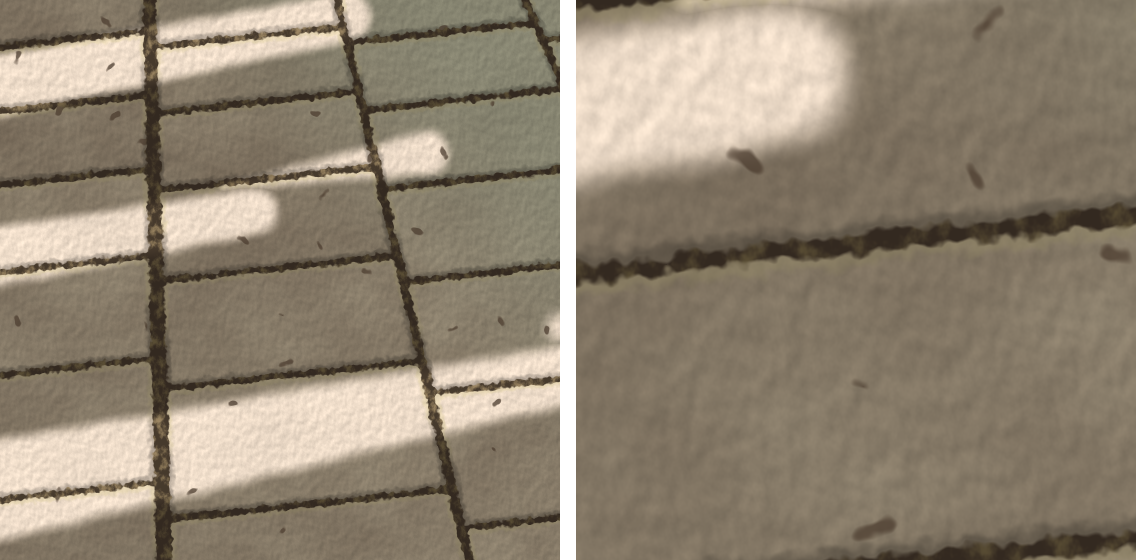
Left: the whole. Right: its middle third, enlarged.
A WebGL 2 fragment shader for this texture:

```glsl
#version 300 es
precision highp float;
// Weathered paving bricks in perspective, crossed by soft slanting bands of sunlight.
uniform vec2 u_resolution;
out vec4 fragColor;

const vec3 SHADE_DARK = vec3(0.46, 0.41, 0.345);
const vec3 SHADE_LIGHT = vec3(0.58, 0.535, 0.455);
const vec3 SHADE_GREEN = vec3(0.53, 0.54, 0.46);
const vec3 SUNLIT = vec3(0.93, 0.86, 0.785);
const vec3 SOIL = vec3(0.20, 0.16, 0.125);
const vec3 MOSS = vec3(0.40, 0.35, 0.23);
const vec3 SUNLIT_SOIL = vec3(0.70, 0.60, 0.45);
const vec3 RIM = vec3(0.72, 0.67, 0.49);

float hash(vec2 p) {
  return fract(sin(dot(p, vec2(127.1, 311.7))) * 43758.55);
}

vec2 gradient(vec2 cell) {
  float angle = 6.2832 * hash(cell);
  return vec2(cos(angle), sin(angle));
}

float noise(vec2 p) {
  vec2 i = floor(p), f = fract(p);
  vec2 w = f * f * f * (f * (f * 6.0 - 15.0) + 10.0);
  vec2 e = vec2(0.0, 1.0);
  float low = mix(dot(gradient(i), f), dot(gradient(i + e.yx), f - e.yx), w.x);
  float high = mix(dot(gradient(i + e), f - e), dot(gradient(i + 1.0), f - 1.0), w.x);
  return mix(low, high, w.y);
}

float fbm(vec2 p) {
  float sum = 0.0, gain = 0.6;
  for (int i = 0; i < 4; i++) {
    sum += gain * noise(p);
    p = mat2(1.6, 1.2, -1.2, 1.6) * p + 7.3;
    gain *= 0.5;
  }
  return sum;
}

// Soft capsule whose radius changes from one end to the other
float sunBand(vec2 p, vec2 a, vec2 b, float radiusA, float radiusB, float blur) {
  vec2 along = b - a;
  float t = clamp(dot(p - a, along) / dot(along, along), 0.0, 1.0);
  float d = length(p - a - along * t) - mix(radiusA, radiusB, t);
  return 1.0 - smoothstep(-blur, blur, d);
}

float sunlight(vec2 p) {
  float lit = sunBand(p, vec2(-0.08, 0.168), vec2(0.62, 0.030), 0.056, 0.042, 0.013);
  lit = max(lit, sunBand(p, vec2(-0.08, 0.472), vec2(0.455, 0.377), 0.054, 0.040, 0.014));
  lit = max(lit, sunBand(p, vec2(0.40, 0.335), vec2(0.762, 0.272), 0.003, 0.038, 0.014));
  lit = max(lit, sunBand(p, vec2(-0.10, 0.895), vec2(1.08, 0.655), 0.092, 0.050, 0.016));
  return max(lit, sunBand(p, vec2(1.0, 0.585), vec2(1.1, 0.575), 0.022, 0.03, 0.022));
}

// x: column, y: row, both in brick units; zw: size of one brick on the canvas
vec4 brickGrid(vec2 p) {
  float width = 0.336 + 0.208 * p.y;
  float u = (p.x - 0.266 - 0.027 * p.y) / width;
  float s = p.y + 0.108 * (p.x - 0.267);
  float scale = 1.0 + 0.662 * s;
  float v = 10.08 * s / scale + 0.192 - 0.27 * floor(u);
  return vec4(u, v, width, scale * scale / 10.08);
}

// Distance inward from the rounded rim of a brick; negative in the joints
float brickInset(vec4 grid, vec2 jointHalf, float corner) {
  vec2 f = fract(grid.xy);
  vec2 q = corner + jointHalf - min(f, 1.0 - f) * grid.zw;
  return corner - length(max(q, 0.0)) - min(max(q.x, q.y), 0.0);
}

// One small tilted crumb in some of the cells
float crumbs(vec2 p, float cells, float chance) {
  vec2 id = floor(p * cells);
  vec2 q = fract(p * cells) - mix(vec2(0.3), vec2(0.7), vec2(hash(id), hash(id + 19.0)));
  float angle = 3.14 * hash(id + 5.0);
  q = mat2(cos(angle), -sin(angle), sin(angle), cos(angle)) * q;
  float d = length(q * vec2(1.0, 2.0)) + 0.12 * noise(p * cells * 7.0);
  float size = mix(0.05, 0.15, hash(id + 31.0));
  return step(hash(id + 43.0), chance) * (1.0 - smoothstep(size - 0.04, size + 0.04, d));
}

void main() {
  vec2 p = gl_FragCoord.xy / u_resolution;
  p.y = 1.0 - p.y; // measured from the far edge
  vec4 grid = brickGrid(p);
  vec2 id = floor(grid.xy);
  float sun = sunlight(p + 0.004 * noise(p * 18.0));

  // Ragged joints, widest between the first two columns
  float ragged = 0.007 * fbm(p * 42.0) + 0.005 * noise(p * 120.0);
  float sideHalf = mix(0.0125, 0.0075, clamp(round(grid.x), 0.0, 1.0)) * (0.85 + 0.3 * p.y);
  float inset = brickInset(grid, vec2(sideHalf, 0.0052), 0.008) + ragged;
  float brick = smoothstep(-0.0015, 0.0025, inset);

  // Brick faces: tone, stains and fine relief
  float stain = fbm(p * vec2(7.0, 10.0) + id * 3.7);
  vec2 grain = p * vec2(75.0, 60.0);
  float relief = fbm(grain) - fbm(grain + vec2(0.25, 0.3));
  float tone = 0.42 + 0.7 * stain + 0.35 * (hash(id) - 0.5) + 0.25 * (p.x - 0.4);
  vec3 shade = mix(SHADE_DARK, SHADE_LIGHT, clamp(tone, 0.0, 1.0));
  shade = mix(shade, SHADE_GREEN, 0.7 * smoothstep(0.5, 1.2, p.x + 0.4 - p.y));
  vec3 face = mix(shade, SUNLIT * (1.0 + 0.06 * stain), sun);
  face *= 1.0 + 0.16 * relief;

  // Pale far rim and darkened near rim of each brick
  float rimBand = 1.0 - smoothstep(0.003, 0.011, inset);
  float nearSide = smoothstep(0.4, 0.6, fract(grid.y));
  face = mix(face, RIM * mix(0.8, 1.2, sun), 0.4 * rimBand * (1.0 - nearSide));
  face *= 1.0 - 0.22 * rimBand * nearSide;
  face = mix(face, SOIL * 1.5, 0.75 * crumbs(p, 13.0, 0.22));

  // Soil and moss in the joints
  float litter = smoothstep(-0.15, 0.45, fbm(p * vec2(65.0, 50.0)));
  vec3 joint = mix(SOIL, MOSS, 0.75 * litter);
  joint = mix(joint, SUNLIT_SOIL, sun * (0.15 + 0.6 * litter));

  fragColor = vec4(mix(joint, face, brick), 1.0);
}
```
